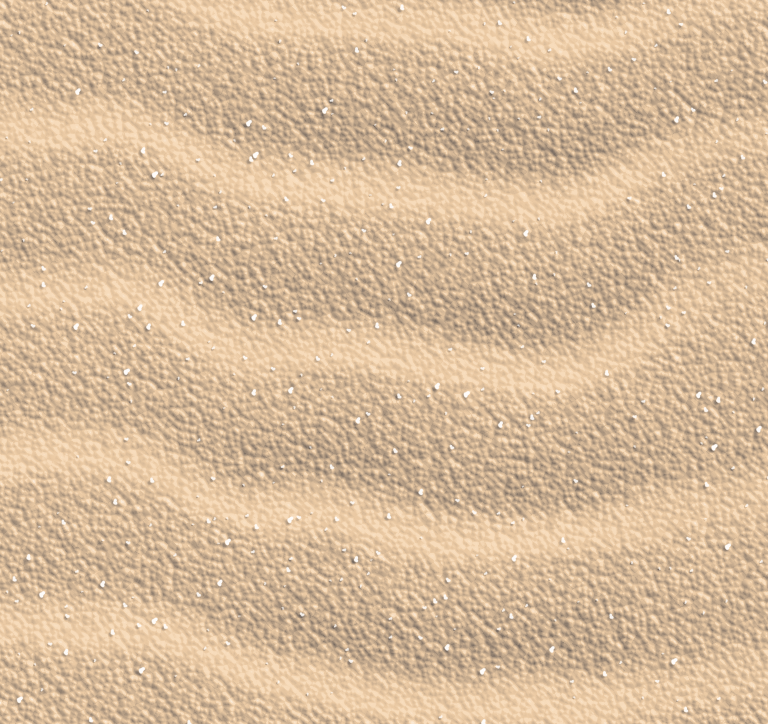
This texture is drawn by a Shadertoy shader. Its source:

```glsl
// Wind-rippled beach sand: soft wavy crests, coarse side-lit grains and pale pebbles.

const vec3 SHADOW = vec3(0.64, 0.56, 0.48);
const vec3 SAND   = vec3(0.92, 0.79, 0.64);
const vec3 CREAM  = vec3(0.97, 0.86, 0.73);
const vec3 PEBBLE = vec3(1.0, 0.99, 0.98);

const float RIPPLE_SPACING = 0.232;
const vec2 LIGHT = vec2(0.68, 0.73);

vec2 hash2(vec2 p) {
    vec3 q = fract(p.xyx * vec3(0.1031, 0.1030, 0.0973));
    q += dot(q, q.yzx + 33.33);
    return fract((q.xx + q.yz) * q.zy);
}

// Axes along and across the light direction.
vec2 toLight(vec2 p) {
    return vec2(dot(p, LIGHT), dot(p, vec2(-LIGHT.y, LIGHT.x)));
}

// Cellular grains of mixed size. x: dome height, y: random tint.
vec2 grain(vec2 p) {
    vec2 cell = floor(p);
    float nearest = 4.0, tint = 0.0;
    for (int y = -1; y <= 1; y++)
    for (int x = -1; x <= 1; x++) {
        vec2 id = cell + vec2(x, y);
        vec2 rnd = hash2(id + 43.0);
        float d = length(id + hash2(id) - p) - 0.4 * rnd.x;
        if (d < nearest) {
            nearest = d;
            tint = rnd.y - 0.5;
        }
    }
    return vec2(-nearest, tint);
}

// Lit and shaded sides of the grains, stretched across the light.
float grainRelief(vec2 p, float density, float reach, float tintGain) {
    vec2 q = toLight(p + 5.0) * density * vec2(1.0, 0.76);
    vec2 front = grain(q - vec2(reach, 0.0));
    vec2 back = grain(q + vec2(reach, 0.0));
    return front.x - back.x + tintGain * front.y;
}

float layeredWaves(vec2 p) {
    float sum = 0.0, amp = 0.5;
    for (int i = 0; i < 4; i++) {
        sum += amp * sin(p.x + 1.7 * sin(p.y + float(i)));
        p = mat2(1.3, 1.1, -1.1, 1.3) * p + 2.1;
        amp *= 0.6;
    }
    return sum;
}

// Downward displacement of the crests across the canvas.
float crestBend(float x, float depth) {
    float shifted = x - 0.07 * depth;
    float fall = 0.08 * smoothstep(0.12, 0.34, shifted);
    float sag = 0.03 * smoothstep(0.38, 0.72, x);
    float band = (depth - 0.38) / 0.21;
    float rise = (0.05 + 0.10 * exp(-band * band)) * smoothstep(0.77, 1.08, x);
    return fall + sag - rise + 0.006 * sin(17.0 * x + 5.0 * depth);
}

// x: brightness of the crest, y: shade in the trough before the next crest.
vec2 rippleProfile(float phase) {
    float t = fract(phase);
    float crest = max(1.0 - smoothstep(0.0, 0.17, t), smoothstep(0.68, 1.0, t));
    float trough = smoothstep(0.08, 0.68, t) * (1.0 - smoothstep(0.70, 0.86, t));
    return vec2(crest, trough);
}

// x: pebble coverage, y: the small shadow thrown away from the light.
vec2 pebbles(vec2 p, float density, float chance, float blur) {
    vec2 q = p * density, cell = floor(q), result = vec2(0.0);
    float edge = blur * density;
    for (int y = -1; y <= 1; y++)
    for (int x = -1; x <= 1; x++) {
        vec2 id = cell + vec2(x, y);
        vec2 rnd = hash2(id + 71.0);
        vec2 d = q - id - hash2(id + 19.0);
        float radius = mix(0.06, 0.18, rnd.y * rnd.y);
        float exists = step(rnd.x, chance);
        float angle = atan(d.y, d.x) + 6.28 * rnd.y;
        float outline = radius * (1.0 + 0.25 * sin(2.0 * angle) + 0.15 * sin(3.0 * angle));
        float stone = 1.0 - smoothstep(outline - edge, outline + edge, length(d));
        float dark = 1.0 - smoothstep(0.4 * radius, 1.6 * radius, length(d + LIGHT * radius * 1.3));
        result = max(result, exists * vec2(stone * (0.6 + 0.4 * rnd.y), dark));
    }
    return result;
}

vec3 sandRamp(float tone) {
    float t = clamp(tone, -0.5, 1.4);
    vec3 color = mix(SHADOW, SAND, min(t / 0.85, 1.0));
    color = mix(color, CREAM, smoothstep(0.85, 1.05, t));
    return mix(color, PEBBLE, 0.8 * smoothstep(1.1, 1.6, t));
}

void mainImage(out vec4 fragColor, in vec2 fragCoord) {
    vec2 p = fragCoord / iResolution.y;
    float depth = 1.0 - p.y;

    // Broad ripple shading, weaker where crests turn along the light
    float wobble = 0.008 * layeredWaves(p * 11.0);
    float phase = (depth - 0.18 - crestBend(p.x, depth) - wobble) / RIPPLE_SPACING;
    vec2 ripple = rippleProfile(phase);
    ripple *= 1.0 - 0.45 * smoothstep(0.78, 0.98, p.x);
    float mottle = layeredWaves(p * vec2(13.0, 19.0) + 4.0);
    float shade = ripple.y * (0.4 + 0.6 * smoothstep(0.15, 0.5, p.x)) * (1.0 + 0.3 * mottle);
    float tone = 0.65 + 0.27 * ripple.x - 0.27 * shade + 0.03 * mottle;

    // Grain relief in two sizes, gentler on the smooth crests
    float relief = 0.72 * grainRelief(p, 140.0, 0.32, 0.25) + 0.36 * grainRelief(p, 84.0, 0.27, 0.2);
    tone += relief * mix(1.1, 0.5, ripple.x) * (1.0 + 0.2 * shade);

    // Scattered pebbles
    vec2 stones = pebbles(p, 46.0, 0.19, 0.0012);
    tone -= 0.55 * stones.y * (1.0 - stones.x);
    fragColor = vec4(mix(sandRamp(tone), PEBBLE, stones.x), 1.0);
}
```
